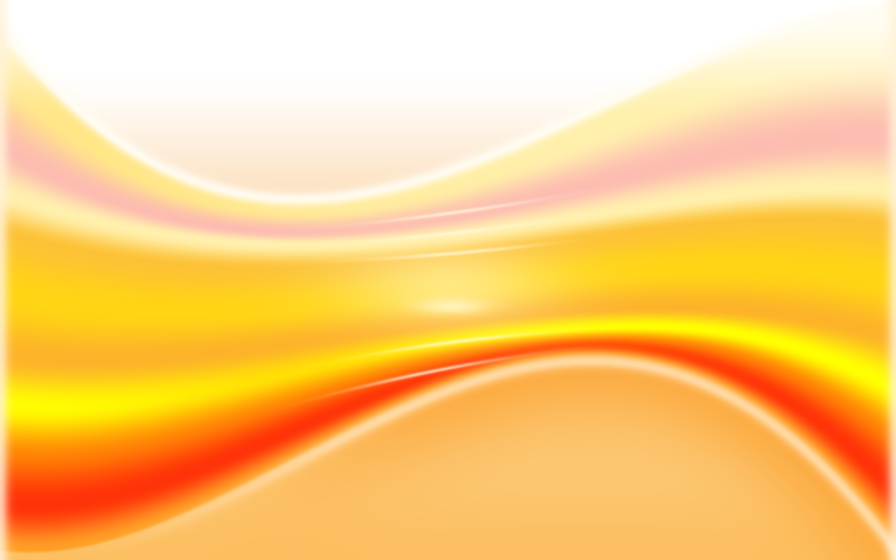
Give the GLSL for this background, as a WebGL 1 fragment shader.

```glsl
precision highp float;
// Glossy satin ribbon sweeping between a white sky and a peach floor.
// Four smooth contours split it into pink, gold and fiery zones, each shaded
// by a colour ramp; rim light, a central glow and thin streaks add the gloss.

uniform vec2 u_resolution;

#define RIM_WIDTH 0.012
#define STREAK_WIDTH 0.0035
#define STREAK_LENGTH 0.085
#define BORDER_FADE 0.009
#define GLOW_CENTER vec2(0.502, 0.490)
#define HOTSPOT_CENTER vec2(0.505, 0.452)
#define PINK vec3(0.99, 0.74, 0.69)
#define CREAM vec3(1.0, 0.94, 0.68)
#define GOLD vec3(1.0, 0.83, 0.08)
#define AMBER vec3(0.99, 0.70, 0.16)
#define RED vec3(1.0, 0.20, 0.03)
#define PEACH vec3(0.99, 0.78, 0.45)

// Heights of the contours: x top, y pale crease, z amber crease, w bottom.
// Newton's form of the quartic through five evenly spaced knots.
vec4 contours(float x) {
  vec4 k0 = vec4(0.948, 0.656, 0.365, 0.017);
  vec4 k1 = vec4(0.656, 0.569, 0.371, 0.117);
  vec4 k2 = vec4(0.690, 0.579, 0.423, 0.312);
  vec4 k3 = vec4(0.865, 0.638, 0.450, 0.344);
  vec4 k4 = vec4(0.983, 0.660, 0.396, 0.031);
  vec4 d1 = k1 - k0;
  vec4 d2 = k2 - 2.0 * k1 + k0;
  vec4 d3 = k3 - 3.0 * k2 + 3.0 * k1 - k0;
  vec4 d4 = k4 - 4.0 * k3 + 6.0 * k2 - 4.0 * k1 + k0;
  float s = 4.0 * x;
  return k0 + s * (d1 + (s - 1.0) / 2.0 * (d2 + (s - 2.0) / 3.0 * (d3 + (s - 3.0) / 4.0 * d4)));
}

float bell(float x, float width) {
  return exp(-x * x / (width * width));
}

float glow(vec2 p, vec2 center, vec2 radius) {
  vec2 q = (p - center) / radius;
  return exp(-dot(q, q));
}

// Thin bent highlight, brightest at its middle
float streak(vec2 p, vec2 center, float slope, float bend) {
  float x = p.x - center.x;
  float y = p.y - center.y - x * (slope + bend * x);
  return bell(y, STREAK_WIDTH) * bell(x, STREAK_LENGTH);
}

vec3 skyColor(float y) {
  return mix(vec3(0.99, 0.88, 0.75), vec3(1.0), smoothstep(0.61, 0.89, y));
}

vec3 floorColor(vec2 p, float depth) {
  float shade = bell(depth, 0.11) * smoothstep(0.2, 0.55, p.x);
  vec3 c = mix(vec3(0.99, 0.75, 0.38), PEACH, smoothstep(0.0, 0.18, p.y));
  return mix(c, vec3(0.99, 0.67, 0.25), shade);
}

vec3 pinkZone(float t, vec2 p) {
  vec3 c = mix(vec3(1.0, 0.90, 0.53), CREAM, smoothstep(0.1, 0.7, p.x));
  c = mix(c, PINK, smoothstep(0.25, 0.70, t));
  c = mix(c, CREAM, smoothstep(0.72, 1.0, t));
  return mix(c, vec3(1.0), 0.85 * smoothstep(0.78, 0.98, p.y));
}

vec3 goldZone(float t) {
  vec3 c = mix(CREAM, vec3(0.99, 0.76, 0.21), smoothstep(0.0, 0.24, t));
  c = mix(c, GOLD, smoothstep(0.22, 0.60, t));
  return mix(c, AMBER, smoothstep(0.65, 1.0, t));
}

vec3 fireZone(float t, float x) {
  float pinch = bell(x - 0.64, 0.14);
  float crest = mix(0.25, 0.40, pinch);
  vec3 yellow = mix(vec3(1.0, 1.0, 0.0), vec3(1.0, 0.87, 0.02), bell(x - 0.34, 0.19));
  vec3 c = mix(AMBER, yellow, smoothstep(0.0, crest, t));
  c = mix(c, vec3(1.0, 0.57, 0.02), smoothstep(crest, crest + 0.24, t));
  c = mix(c, RED, smoothstep(crest + 0.17, 0.75, t) * (1.0 - 0.35 * pinch));
  return mix(c, vec3(1.0, 0.63, 0.15), smoothstep(0.76, 1.0, t));
}

void main() {
  vec2 p = gl_FragCoord.xy / u_resolution;
  float aspect = u_resolution.x / u_resolution.y;
  float px = 1.0 / u_resolution.y;

  // Signed distances to the contours, corrected for their slope
  vec4 h = contours(p.x);
  vec4 slope = (contours(p.x + 0.005) - h) / (0.005 * aspect);
  vec4 d = (p.y - h) / sqrt(1.0 + slope * slope);

  // Ribbon zones
  vec3 ribbon = pinkZone(clamp((h.x - p.y) / (h.x - h.y), 0.0, 1.0), p);
  vec3 gold = goldZone(clamp((h.y - p.y) / (h.y - h.z), 0.0, 1.0));
  vec3 fire = fireZone(clamp((h.z - p.y) / (h.z - h.w), 0.0, 1.0), p.x);
  ribbon = mix(ribbon, gold, smoothstep(px, -px, d.y));
  ribbon = mix(ribbon, fire, smoothstep(px, -px, d.z));

  // Sky, floor and rim light along both edges
  vec3 color = mix(ribbon, skyColor(p.y), smoothstep(-0.006, 0.006, d.x));
  color = mix(color, floorColor(p, -d.w), smoothstep(0.004, -0.004, d.w));
  color = mix(color, vec3(1.0, 0.99, 0.95), 0.9 * bell(d.x - 0.004, RIM_WIDTH));
  float lowerRim = bell(d.w + 0.009, RIM_WIDTH) * smoothstep(0.05, 0.45, p.x);
  color = mix(color, vec3(1.0, 0.88, 0.70), 0.85 * lowerRim);

  // Central glow and highlight streaks
  float light = 0.65 * glow(p, GLOW_CENTER, vec2(0.12, 0.075));
  light += 0.5 * glow(p, HOTSPOT_CENTER, vec2(0.04, 0.014));
  color = mix(color, vec3(1.0, 0.95, 0.72), min(light, 1.0));
  float shine = 0.0;
  for (int i = 0; i < 3; i++) {
    float n = float(i);
    shine += streak(p, vec2(0.51, 0.621 - 0.0365 * n), 0.22 - 0.04 * n, 0.25);
    if (i < 2) shine += streak(p, vec2(0.51 - 0.03 * n, 0.39 - 0.054 * n), 0.2 + 0.12 * n, -0.4);
  }
  color = mix(color, vec3(1.0, 0.97, 0.86), 0.75 * min(shine, 1.0));

  // Soft light at the left and right borders
  float side = min(p.x, 1.0 - p.x);
  color = mix(color, vec3(1.0, 0.95, 0.85), 0.8 * bell(side, BORDER_FADE));
  gl_FragColor = vec4(color, 1.0);
}
```
